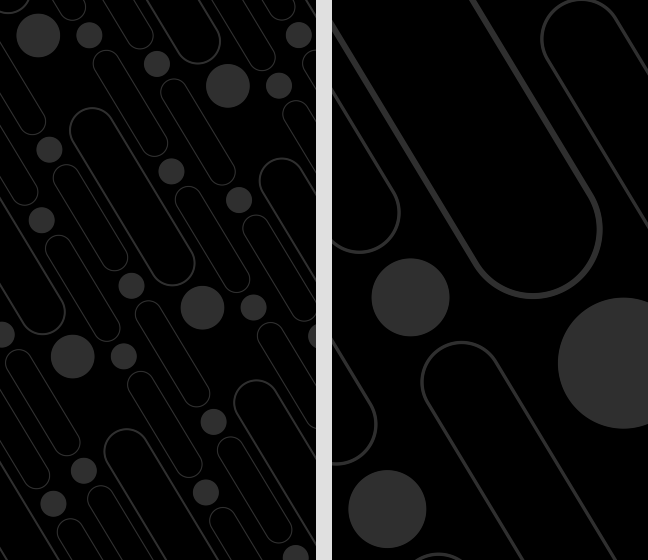
Left: the whole. Right: its middle third, enlarged.
This pattern is drawn by a WebGL 2 fragment shader. Its source:

```glsl
#version 300 es
precision highp float;
// Slanted lanes of outlined capsules and solid dots, dark grey on black.

uniform vec2 u_resolution;
out vec4 fragColor;

// Distance to a capsule outline standing upright on the origin.
float capsuleOutline(vec2 p, float halfLength, float radius, float halfWidth) {
    p.y -= clamp(p.y, -halfLength, halfLength);
    return abs(length(p) - radius) - halfWidth;
}

float disc(vec2 p, float radius) {
    return length(p) - radius;
}

// Repeats a coordinate in cells centred on zero.
float repeatCentred(float x, float period) {
    return x - period * round(x / period);
}

// Uneven slide of each lane along its own direction.
float laneSlide(float lane) {
    return 0.488 + 0.1348 * lane - 0.0673 * cos(2.2 * lane + 0.254);
}

// Wide capsules, each followed by a large disc.
float wideColumn(vec2 p, float period) {
    p.y = repeatCentred(p.y, period);
    float capsule = capsuleOutline(p, 0.1384, 0.0397, 0.0018);
    return min(capsule, disc(p - vec2(0.005, 0.2344), 0.039));
}

// Narrow capsules alternating with small discs, at half the period.
float narrowColumn(vec2 p, float period) {
    vec2 capsulePos = vec2(p.x, repeatCentred(p.y, period));
    vec2 discPos = vec2(p.x, repeatCentred(p.y - 0.5 * period, period));
    float capsule = capsuleOutline(capsulePos, 0.083, 0.0236, 0.001);
    return min(capsule, disc(discPos, 0.0232));
}

void main() {
    // Canvas heights, measured down from the top left.
    float pixel = 1.0 / u_resolution.y;
    vec2 p = vec2(gl_FragCoord.x, u_resolution.y - gl_FragCoord.y) * pixel;

    // Rotate so that the lanes run along y.
    vec2 along = normalize(vec2(0.5165, 0.8563));
    vec2 across = vec2(along.y, -along.x);
    vec2 q = vec2(dot(p, across) - 0.0208, dot(p, along));

    // Split into lanes and slide each one.
    float pitch = 0.2435;
    float lane = round(q.x / pitch);
    q.x -= lane * pitch;
    q.y -= laneSlide(lane);

    // One wide column with a narrow column on either side.
    float period = 0.5677;
    float side = q.x < 0.0 ? -1.0 : 1.0;
    float narrowShift = side < 0.0 ? -0.0065 : 0.1393;
    float d = wideColumn(q, period);
    d = min(d, narrowColumn(q - vec2(side * 0.0833, narrowShift), 0.5 * period));

    // Smooth the edges over one pixel.
    float ink = 1.0 - smoothstep(-0.6 * pixel, 0.6 * pixel, d);
    vec3 background = vec3(0.0);
    vec3 grey = vec3(0.185);
    fragColor = vec4(mix(background, grey, ink), 1.0);
}
```
